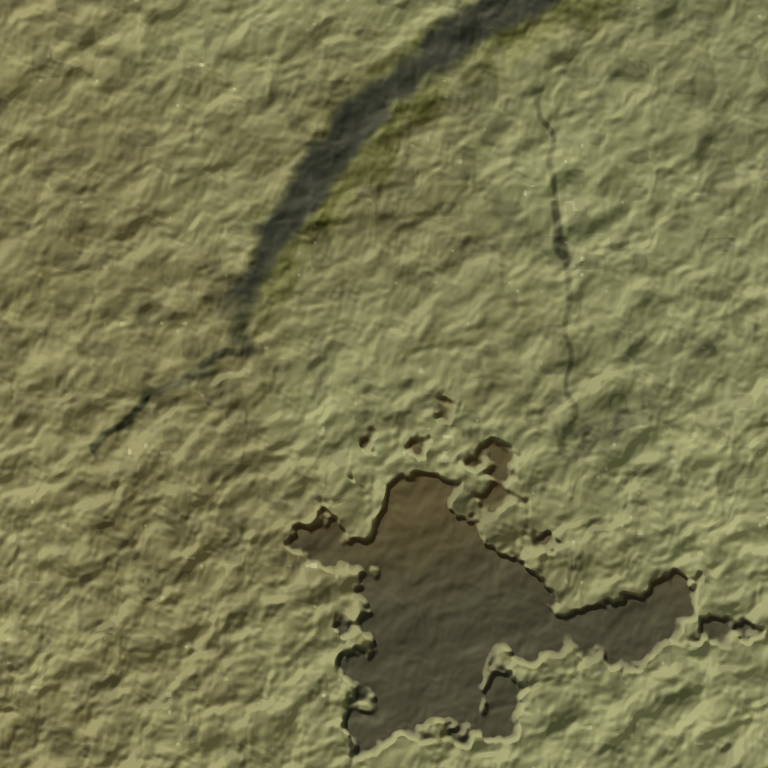
Give the GLSL for this texture, as a Shadertoy shader.

```glsl
#define GRAIN_FREQ 27.0
#define RELIEF 1.05
#define LIGHT_STEP vec2(-0.0030, 0.0056)
#define STONE_TAN vec3(0.475, 0.450, 0.300)
#define STONE_GREEN vec3(0.485, 0.490, 0.335)
#define MOSS vec3(0.335, 0.340, 0.170)
#define GROOVE_GREY vec3(0.235, 0.240, 0.195)
#define STAIN_BROWN vec3(0.325, 0.285, 0.185)
#define STAIN_GREY vec3(0.270, 0.262, 0.195)
#define CRACK_DARK vec3(0.225, 0.230, 0.155)

float hash(vec2 p) {
    return fract(sin(dot(p, vec2(127.1, 311.7))) * 43758.5453);
}

float noise(vec2 p) {
    vec2 i = floor(p), f = fract(p);
    f = f * f * f * (f * (f * 6.0 - 15.0) + 10.0);
    return mix(mix(hash(i), hash(i + vec2(1, 0)), f.x),
               mix(hash(i + vec2(0, 1)), hash(i + vec2(1, 1)), f.x), f.y);
}

float fbm(vec2 p) {
    float sum = 0.0, amp = 0.5;
    for (int i = 0; i < 4; i++) {
        sum += amp * noise(p);
        p = mat2(0.8, 0.6, -0.6, 0.8) * p * 1.9 + 17.3;
        amp *= 0.55;
    }
    return sum;
}

// Rough grain, stretched along the rising diagonal
float grain(vec2 p) {
    vec2 q = mat2(0.82, -0.57, 0.57, 0.82) * p;
    q += 0.012 * vec2(noise(p * 30.0), noise(p * 30.0 + 40.0));
    return fbm(q * vec2(0.75, 1.1) * GRAIN_FREQ);
}

// Signed distance across the curved groove, positive to its right
float grooveOffset(vec2 p) {
    float t = clamp((p.y - 0.6) / 0.4, 0.0, 1.1);
    float slope = 0.55 + 1.6 * t * t * t;
    return (p.x - 0.31 - 0.22 * t - 0.16 * t * t * t * t) / sqrt(1.0 + slope * slope);
}

float grooveMask(vec2 p) {
    float ragged = 0.035 * (fbm(p * 24.0) - 0.45);
    float d = abs(grooveOffset(p)) + ragged;
    return smoothstep(0.034, 0.014, d) * smoothstep(0.57, 0.63, p.y + ragged);
}

// Ragged hollow with islands of stone left inside it
float stainMask(vec2 p) {
    float ragged = 1.5 * (fbm(p * 17.0 + 5.0) - 0.46);
    float hollow = length((p - vec2(0.565, 0.235)) / vec2(0.165, 0.195));
    float patches = length((p - vec2(0.85, 0.19)) / vec2(0.17, 0.12)) + 0.48;
    return smoothstep(1.06, 0.88, min(hollow, patches) + ragged);
}

float crack(vec2 p, vec2 a, vec2 b, float width) {
    vec2 ab = b - a;
    float t = clamp(dot(p - a, ab) / dot(ab, ab), 0.0, 1.0);
    return smoothstep(width, width * 0.2, length(p - a - ab * t));
}

float surface(vec2 p) {
    float rough = mix(0.85, 1.3, smoothstep(0.6, 0.25, p.y));
    float stain = stainMask(p);
    return grain(p) * rough * (1.0 - 0.75 * stain)
         - 0.07 * stain - 0.05 * grooveMask(p);
}

void mainImage(out vec4 fragColor, in vec2 fragCoord) {
    vec2 p = fragCoord / iResolution.xy;
    float broad = fbm(p * 4.0 + 9.0);
    float blotch = fbm(p * 22.0 + 31.0);
    float stain = stainMask(p), groove = grooveMask(p);

    // Stone tint, greener to the right
    float green = smoothstep(0.1, 0.9, p.x * 0.8 + 0.9 * (broad - 0.3));
    vec3 color = mix(STONE_TAN, STONE_GREEN, green);
    color *= 0.91 + 0.25 * broad + 0.1 * (blotch - 0.45);

    // Moss hugging the groove, mostly on its right side
    float side = abs(grooveOffset(p) - 0.018) + 0.11 * (blotch - 0.45);
    float moss = smoothstep(0.065, 0.02, side) * smoothstep(0.54, 0.64, p.y);
    color = mix(color, MOSS, 0.75 * moss);
    color = mix(color, GROOVE_GREY, 0.92 * groove);

    // Damp stain, brown above and grey below
    vec3 damp = mix(STAIN_GREY, STAIN_BROWN, smoothstep(0.16, 0.34, p.y + 0.2 * (broad - 0.45)));
    color = mix(color, damp, 0.92 * stain);

    // Cracks with wandering edges
    vec2 w = p + 0.022 * (vec2(noise(p * 28.0), noise(p * 28.0 + 60.0)) - 0.5);
    float cracks = crack(w, vec2(0.32, 0.61), vec2(0.32, 0.55), 0.018);
    cracks = max(cracks, crack(w, vec2(0.32, 0.55), vec2(0.20, 0.49), 0.009));
    cracks = max(cracks, crack(w, vec2(0.20, 0.49), vec2(0.12, 0.41), 0.008));
    cracks = max(cracks, 0.9 * crack(w, vec2(0.725, 0.74), vec2(0.737, 0.67), 0.009));
    float arc = abs(w.x - 0.742 + 0.36 * (p.y - 0.53) * (p.y - 0.53));
    float reach = smoothstep(0.37, 0.42, p.y) * smoothstep(0.92, 0.86, p.y);
    cracks = max(cracks, 0.5 * smoothstep(0.007, 0.001, arc) * reach);
    float ledge = crack(w, vec2(1.02, 0.59), vec2(0.73, 0.41), 0.035);
    cracks = max(cracks, ledge * smoothstep(0.38, 0.65, blotch) * 0.8);
    color = mix(color, CRACK_DARK, 0.8 * cracks);

    // Light from the upper left, with darker pits
    float relief = surface(p) - surface(p + LIGHT_STEP);
    float pits = smoothstep(0.62, 0.8, noise(p * vec2(36.0, 44.0) + 80.0) + 0.3 * (blotch - 0.45));
    color *= 1.0 - 0.14 * pits * (1.0 - stain);
    color += RELIEF * clamp(relief, -0.17, 0.14) * vec3(1.0, 0.98, 0.76) * (1.0 - 0.5 * groove);

    // Sparse pale flecks
    float fleck = smoothstep(0.90, 0.99, noise(p * 95.0 + 12.0)) * smoothstep(0.45, 0.65, blotch);
    color += 0.13 * fleck * (1.0 - stain) * (1.0 - groove);

    fragColor = vec4(clamp(color, 0.0, 1.0), 1.0);
}
```
